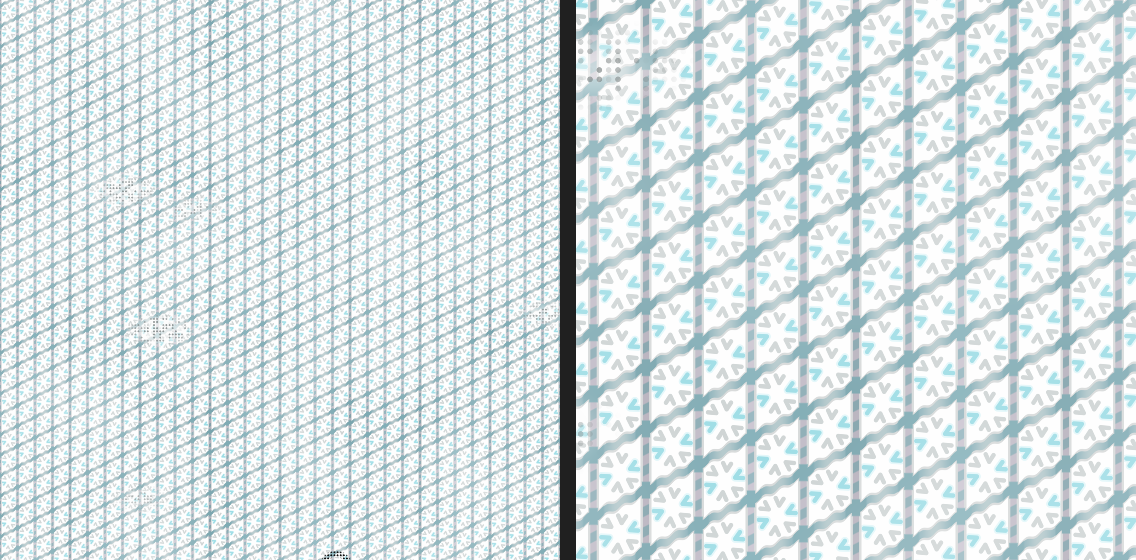
Left: the whole. Right: its middle third, enlarged.
Write a Shadertoy shader that draws this pattern.

```glsl
vec2 hashGradient(vec2 cell) {
    float a = fract(sin(dot(cell, vec2(127.1, 311.7))) * 4375.85) * 6.2832;
    return vec2(cos(a), sin(a));
}

float gradientNoise(vec2 p) {
    vec2 i = floor(p), f = fract(p), u = f * f * (3.0 - 2.0 * f);
    vec2 e = vec2(1.0, 0.0);
    float low = mix(dot(hashGradient(i), f), dot(hashGradient(i + e), f - e), u.x);
    float high = mix(dot(hashGradient(i + e.yx), f - e.yx),
                     dot(hashGradient(i + 1.0), f - 1.0), u.x);
    return mix(low, high, u.y);
}

float coverage(float d, float halfWidth, float blur) {
    return 1.0 - smoothstep(halfWidth - blur, halfWidth + blur, d);
}

float segmentDistance(vec2 p, vec2 a, vec2 b) {
    vec2 ab = b - a;
    return length(p - a - ab * clamp(dot(p - a, ab) / dot(ab, ab), 0.0, 1.0));
}

// Undo the lattice skew so distances are measured on the canvas
vec2 unskew(vec2 cell) {
    return vec2(cell.x, cell.y * 1.1667 + cell.x * 0.5);
}

// Broken strokes arranged as a star inside each cell
vec3 drawStar(vec3 color, vec2 p, float blur) {
    for (int k = 0; k < 6; k++) {
        float angle = float(k) * 1.0472 + 0.35;
        vec2 radial = vec2(cos(angle), sin(angle));
        vec2 tangent = vec2(-radial.y, radial.x);
        vec2 tip = radial * 0.21;
        float d = min(segmentDistance(p, tip, radial * 0.34 + tangent * 0.09),
                      segmentDistance(p, tip, radial * 0.35 - tangent * 0.06));
        bool cyan = k % 3 == 0;
        vec3 ink = cyan ? vec3(0.66, 0.88, 0.91) : vec3(0.83, 0.85, 0.85);
        color = mix(color, vec3(0.90, 0.97, 0.98), cyan ? coverage(d, 0.075, blur) : 0.0);
        color = mix(color, ink, coverage(d, 0.042, blur));
    }
    return color;
}

// Dashed uprights crossed by jagged slanted threads
vec3 drawThreads(vec3 color, vec2 cell, float column, float blur) {
    vec2 p = unskew(cell);
    float jag = 0.03 * sin(cell.x * 18.85);
    float slant = abs(cell.y * 1.1667 + jag) * 0.894;
    float upright = abs(p.x);
    color = mix(color, vec3(0.86, 0.87, 0.87), coverage(min(slant, upright), 0.105, blur));

    // Every fourth upright is the darkest
    float weight = 0.5 + 0.5 * cos(column * 1.5708);
    float dash = smoothstep(-0.3, 0.3, cos(cell.y * 18.85));
    vec3 uprightInk = mix(vec3(0.82, 0.80, 0.84), vec3(0.64, 0.75, 0.78), dash);
    color = mix(color, uprightInk - 0.07 * weight, coverage(upright, 0.06, blur));

    vec3 slantInk = mix(vec3(0.60, 0.73, 0.76), vec3(0.74, 0.81, 0.82),
                        smoothstep(0.15, 0.48, upright));
    color = mix(color, slantInk, coverage(slant, 0.065, blur));
    float cross = min(max(upright, abs(p.y) * 0.5), max(slant, upright * 0.4));
    return mix(color, vec3(0.58, 0.73, 0.76) - 0.04 * weight, coverage(cross, 0.08, blur));
}

// Sparse speckled patches and one dark arc at the lower edge
vec3 drawWear(vec3 color, vec2 uv) {
    vec3 patches[5] = vec3[5](vec3(0.225, 0.658, 0.8), vec3(0.345, 0.626, 0.55),
                              vec3(0.285, 0.411, 1.0), vec3(0.970, 0.440, 0.6),
                              vec3(0.250, 0.110, 0.5));
    float wear = 0.0;
    for (int i = 0; i < 5; i++) {
        vec2 offset = (uv - patches[i].xy) / vec2(0.055, 0.026);
        wear = max(wear, patches[i].z * exp(-dot(offset, offset)));
    }
    vec2 grid = uv * 180.0;
    float speck = coverage(length(fract(grid) - 0.5), 0.3, 90.0 / iResolution.y);
    float keep = smoothstep(-0.1, 0.1, gradientNoise(floor(grid) * 0.63 + 0.31));
    color = mix(color, vec3(0.99), 0.6 * smoothstep(0.15, 0.7, wear));
    color = mix(color, vec3(0.45, 0.48, 0.48), 0.75 * speck * keep * smoothstep(0.12, 0.7, wear));

    float arc = abs(length(uv - vec2(0.6, -0.013)) - 0.024);
    return mix(color, vec3(0.05), speck * coverage(arc, 0.005, 0.002));
}

void mainImage(out vec4 fragColor, in vec2 fragCoord) {
    vec2 uv = fragCoord / iResolution.xy;
    vec2 p = uv * 32.0;
    float blur = 17.0 / iResolution.y;
    vec2 lattice = vec2(p.x, (p.y - 0.5 * p.x) / 1.1667 - 0.14);

    vec3 color = drawStar(vec3(0.995), unskew(fract(lattice) - 0.5), blur);
    color = drawThreads(color, fract(lattice + 0.5) - 0.5, floor(p.x + 0.5), blur);

    // Ink strength drifts slowly across the repeats
    float strength = 1.0 + 0.3 * gradientNoise(uv * 7.0 + 3.7);
    color = vec3(0.995) - (vec3(0.995) - color) * strength;
    fragColor = vec4(drawWear(color, uv), 1.0);
}
```
